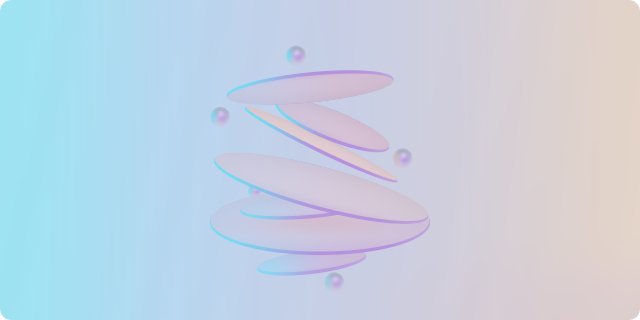
This background is drawn by a WebGL 1 fragment shader. Its source:

```glsl
precision highp float;
// Pastel backdrop fading from cyan to peach, with a stack of tilted thin discs
// and small iridescent pearls. Discs are ellipse distances with a lit rim,
// painted back to front over a gradient, inside a rounded card.

uniform vec2 u_resolution;

const vec3 CYAN = vec3(0.45, 0.86, 0.95);
const vec3 VIOLET = vec3(0.71, 0.57, 0.87);
const vec3 ROSE = vec3(0.83, 0.73, 0.79);
const vec3 PEACH = vec3(0.87, 0.79, 0.80);
const vec3 LILAC = vec3(0.81, 0.76, 0.85);
const vec3 MIST = vec3(0.76, 0.81, 0.91);

float hash(float n) {
  n = fract(n * 0.1031);
  n *= n + 33.33;
  return fract(n * (n + n));
}

float noise(float x) {
  float f = fract(x);
  return mix(hash(floor(x)), hash(floor(x) + 1.0), f * f * (3.0 - 2.0 * f));
}

// Antialiased coverage of a signed distance
float cover(float d) {
  return clamp(0.5 - d * u_resolution.y, 0.0, 1.0);
}

float ellipse(vec2 q, vec2 radii) {
  q += 0.00001;
  float k = length(q / radii);
  return k * (k - 1.0) / length(q / (radii * radii));
}

float roundedBox(vec2 p, vec2 halfSize, float radius) {
  vec2 q = abs(p) - halfSize + radius;
  return length(max(q, 0.0)) + min(max(q.x, q.y), 0.0) - radius;
}

vec2 rotate(vec2 p, float angle) {
  float c = cos(angle), s = sin(angle);
  return vec2(c * p.x + s * p.y, c * p.y - s * p.x);
}

// Horizontal pastel ramp with faint slanted folds
vec3 backdrop(vec2 uv) {
  vec3 col = mix(vec3(0.62, 0.89, 0.95), vec3(0.72, 0.84, 0.94), smoothstep(0.0, 0.32, uv.x));
  col = mix(col, vec3(0.78, 0.81, 0.90), smoothstep(0.22, 0.56, uv.x));
  col = mix(col, vec3(0.83, 0.81, 0.85), smoothstep(0.50, 0.80, uv.x));
  col = mix(col, vec3(0.89, 0.83, 0.79), smoothstep(0.70, 1.0, uv.x));
  float low = smoothstep(0.3, 0.0, uv.y) * smoothstep(0.4, 1.0, uv.x);
  col = mix(col, vec3(0.84, 0.78, 0.82), 0.5 * low);
  return col + 0.008 * (noise(uv.x * 26.0 - uv.y * 3.0) - 0.5);
}

// Thin disc; side is +1 for a rim on the upper edge, -1 for the lower edge
vec3 disc(vec3 col, vec2 p, vec2 center, vec2 radii, float angle, float side,
          vec3 leftTint, vec3 rightTint, float opacity) {
  float rim = 0.0055;
  vec2 q = rotate(p - center, angle);
  vec2 faceRadii = radii - vec2(0.002, rim);
  vec2 faceQ = q + vec2(0.0, side * rim);
  vec2 n = q / radii;

  vec3 rimCol = mix(CYAN, VIOLET, smoothstep(-0.9, 0.1, n.x));
  rimCol = mix(rimCol, LILAC, 0.35 * smoothstep(0.5, 1.0, n.x));
  vec3 face = mix(leftTint, rightTint, smoothstep(-0.9, 0.5, n.x));
  face += 0.02 * (0.5 - dot(n, n)) + 0.012 * side * n.y;
  face = mix(face, rimCol, 0.2 * smoothstep(0.35, 1.0, side * n.y));

  col = mix(col, rimCol, opacity * cover(ellipse(q, radii)));
  return mix(col, face, opacity * cover(ellipse(faceQ, faceRadii)));
}

// Pearl with a cyan left flank, violet core and shaded crown
vec3 pearl(vec3 col, vec2 p, vec2 center, float radius, float warmth, float opacity) {
  vec2 n = (p - center) / radius;
  vec3 tint = mix(vec3(0.80, 0.79, 0.87), vec3(0.64, 0.66, 0.74), smoothstep(-0.5, 0.8, n.y));
  vec3 flank = mix(CYAN, vec3(0.82, 0.74, 0.74), warmth);
  tint = mix(tint, flank, 0.85 * smoothstep(0.1, -0.8, n.x + 0.25 * abs(n.y)));
  tint = mix(tint, VIOLET, 0.8 * exp(-4.0 * dot(n - vec2(0.25, -0.1), n - vec2(0.25, -0.1))));
  tint += 0.12 * exp(-9.0 * dot(n - vec2(0.1, 0.3), n - vec2(0.1, 0.3)));
  tint = mix(tint, col, 0.4 * smoothstep(0.7, 1.0, length(n)));
  return mix(col, tint, opacity * cover((length(n) - 1.0) * radius));
}

void main() {
  vec2 uv = gl_FragCoord.xy / u_resolution;
  vec2 p = (gl_FragCoord.xy - 0.5 * u_resolution) / u_resolution.y;
  vec3 col = backdrop(uv);

  // Lower group: small base disc, wide dish and its inner disc
  col = pearl(col, p, vec2(0.122, -0.302), 0.020, 0.8, 0.5);
  col = disc(col, p, vec2(-0.026, -0.320), vec2(0.172, 0.036), 0.12, -1.0, vec3(0.71, 0.83, 0.94), LILAC, 0.8);
  col = disc(col, p, vec2(0.0, -0.195), vec2(0.344, 0.102), 0.0, -1.0, MIST, LILAC, 1.0);
  vec2 shade = (p - vec2(0.01, -0.195)) / vec2(0.19, 0.035);
  col = mix(col, ROSE, 0.75 * exp(-dot(shade, shade)));
  col = disc(col, p, vec2(-0.050, -0.146), vec2(0.200, 0.038), 0.07, -1.0, MIST, vec3(0.80, 0.78, 0.86), 0.9);

  // Middle disc with a pearl tucked behind it
  col = pearl(col, p, vec2(-0.203, -0.096), 0.022, 0.0, 0.8);
  col = disc(col, p, vec2(0.003, -0.089), vec2(0.346, 0.067), -0.262, -1.0, vec3(0.80, 0.80, 0.88), vec3(0.83, 0.78, 0.84), 1.0);

  // Upper group
  col = disc(col, p, vec2(0.003, 0.047), vec2(0.265, 0.024), -0.45, -1.0, PEACH, PEACH, 1.0);
  col = disc(col, p, vec2(0.039, 0.107), vec2(0.190, 0.047), -0.38, -1.0, LILAC, vec3(0.83, 0.75, 0.82), 1.0);
  col = disc(col, p, vec2(-0.031, 0.227), vec2(0.262, 0.047), 0.10, 1.0, vec3(0.77, 0.79, 0.89), vec3(0.82, 0.74, 0.82), 1.0);

  // Floating pearls
  col = pearl(col, p, vec2(-0.075, 0.326), 0.031, 0.0, 1.0);
  col = pearl(col, p, vec2(-0.312, 0.135), 0.031, 0.1, 0.9);
  col = pearl(col, p, vec2(0.258, 0.005), 0.031, 1.0, 1.0);
  col = pearl(col, p, vec2(0.045, -0.382), 0.031, 0.3, 0.9);

  // White outside the rounded card
  float card = cover(roundedBox(p, vec2(0.5 * u_resolution.x / u_resolution.y, 0.5), 0.036));
  gl_FragColor = vec4(mix(vec3(1.0), col, card), 1.0);
}
```
